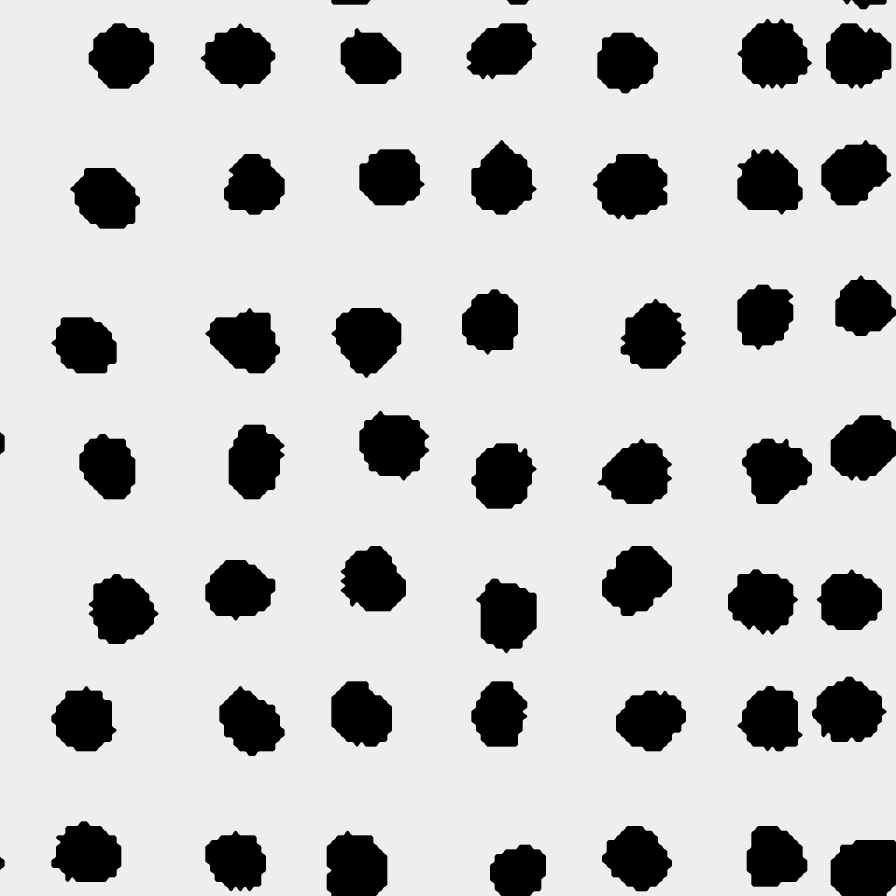
Write a WebGL 1 fragment shader that draws this pattern.

```glsl
precision highp float;
// Seven by seven loose grid of ragged black blots on pale grey, wrapping at the edges.

uniform vec2 u_resolution;

#define COUNT 7            // blots across and down
#define START vec2(0.111, 0.066)  // first blot, from the top left
#define PITCH 0.150        // spacing of the blots
#define LAST 0.957         // furthest position of the final column and row
#define JITTER 0.024       // largest shift from the grid
#define RADIUS 0.0348      // mean blot radius
#define LOBES 7.0          // corners around each outline
#define LUMPINESS 0.23     // depth of the corners
#define RAGGED 0.065       // roughness of single steps
#define STEPS 192.0        // coarse cells across the canvas
#define PAPER vec3(0.933)
#define INK vec3(0.0)

float hash(vec2 p) {
  vec3 q = fract(vec3(p.xyx) * 0.1031);
  q += dot(q, q.yzx + 33.33);
  return fract((q.x + q.y) * q.z);
}

// Shortest offset on the wrapping canvas
vec2 wrapOffset(vec2 d) {
  return d - floor(d + 0.5);
}

vec2 blotCentre(vec2 id) {
  vec2 shift = 2.0 * vec2(hash(id + 11.3), hash(id + 47.9)) - 1.0;
  // Crowded outer columns and rows wander less
  if (id.x > 4.5) shift.x *= 0.5;
  if (id.y < 0.5) shift.y *= 0.35;
  return min(START + PITCH * id, vec2(LAST)) + JITTER * shift;
}

// Outline radius: random corners joined around the circle
float blotRadius(float angle, vec2 id) {
  float turn = fract(angle / 6.2831853 + hash(id + 5.7)) * LOBES;
  float knot = floor(turn);
  vec2 seed = id * 17.0 + 3.1;
  float a = hash(seed + vec2(knot, 0.0));
  float b = hash(seed + vec2(mod(knot + 1.0, LOBES), 0.0));
  float lump = mix(a, b, fract(turn)) * 2.0 - 1.0;
  return RADIUS * (1.0 + LUMPINESS * lump);
}

// 1 when the centre of a coarse cell lies inside the blot
float cellInk(vec2 cell, vec2 centre, vec2 id) {
  vec2 d = wrapOffset((cell + 0.5) / STEPS - centre);
  float rough = 1.0 + RAGGED * (2.0 * hash(mod(cell, STEPS) + 91.0) - 1.0);
  float angle = atan(d.y, d.x + 1e-6);
  return step(length(d), blotRadius(angle, id) * rough);
}

void main() {
  float side = min(u_resolution.x, u_resolution.y);
  vec2 p = gl_FragCoord.xy / side;
  p.y = 1.0 - p.y;

  // Nearest blot
  float nearest = 9.0;
  vec2 id = vec2(0.0);
  vec2 centre = vec2(0.0);
  for (int row = 0; row < COUNT; row++) {
    for (int col = 0; col < COUNT; col++) {
      vec2 candidate = vec2(float(col), float(row));
      vec2 c = blotCentre(candidate);
      float dist = length(wrapOffset(p - c));
      if (dist < nearest) {
        nearest = dist;
        id = candidate;
        centre = c;
      }
    }
  }

  // Stepped outline, blended between cells and sharpened to one pixel
  float ink = 0.0;
  if (nearest < RADIUS * 1.7) {
    vec2 g = p * STEPS - 0.5;
    vec2 cell = floor(g);
    vec2 f = fract(g);
    float top = mix(cellInk(cell, centre, id),
                    cellInk(cell + vec2(1.0, 0.0), centre, id), f.x);
    float bottom = mix(cellInk(cell + vec2(0.0, 1.0), centre, id),
                       cellInk(cell + vec2(1.0), centre, id), f.x);
    float sharpness = max(side / STEPS, 1.0);
    ink = clamp((mix(top, bottom, f.y) - 0.5) * sharpness + 0.5, 0.0, 1.0);
  }

  gl_FragColor = vec4(mix(PAPER, INK, ink), 1.0);
}
```
